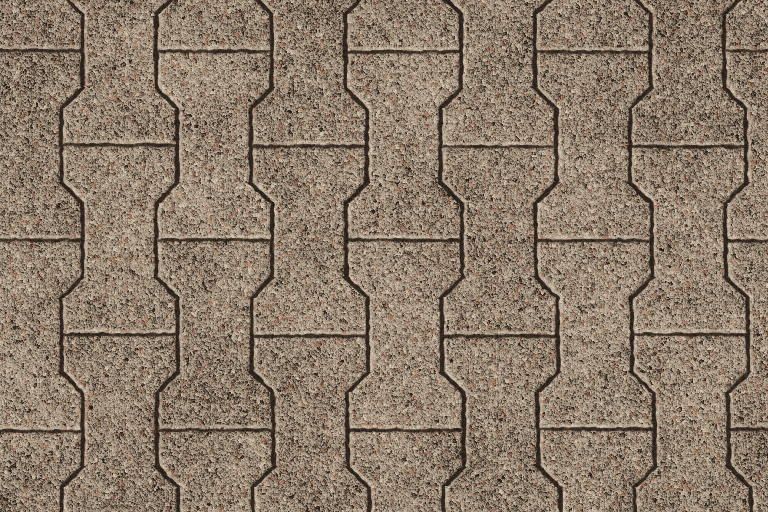
Write a WebGL 2 fragment shader that draws this texture.

```glsl
#version 300 es
precision highp float;
// Interlocking concrete pavers: columns bounded by zigzag joints, with cross joints
// staggered by half a stone. Bevels are lit from the lower left, and two layers
// of cellular grains give the exposed aggregate. Unit of length: canvas height.
uniform vec2 u_resolution;
out vec4 fragColor;

const vec2 LIGHT = vec2(-0.75, -0.66);     // direction towards the sun
const float COLUMN = 0.185;                // column pitch
const float FIRST_COLUMN = 0.1425;         // position of column joint 0
const float STONE = 0.370;                 // stone length
const float FIRST_ROW = 0.902;             // cross joint of the odd columns
const float BULGE = 0.0205;                // sideways swing of the zigzag

const vec3 SHADOW = vec3(0.16, 0.125, 0.10);
const vec3 CONCRETE = vec3(0.62, 0.55, 0.47);
const vec3 HIGHLIGHT = vec3(0.84, 0.78, 0.70);
const vec3 RED_GRAIN = vec3(0.93, 0.80, 0.75);

// Integer hash: three values in 0..1 for a cell and a seed.
vec3 hash3(vec2 cell, float seed) {
    uvec3 v = uvec3(ivec3(vec3(cell, seed))) * 1664525u + 1013904223u;
    v.x += v.y * v.z; v.y += v.z * v.x; v.z += v.x * v.y;
    v ^= v >> 16u;
    v.x += v.y * v.z; v.y += v.z * v.x; v.z += v.x * v.y;
    return vec3(v >> 8u) / 16777216.0;
}

float valueNoise(vec2 p, float seed) {
    vec2 i = floor(p), f = fract(p);
    f = f * f * (3.0 - 2.0 * f);
    float low = mix(hash3(i, seed).x, hash3(i + vec2(1, 0), seed).x, f.x);
    float high = mix(hash3(i + vec2(0, 1), seed).x, hash3(i + vec2(1, 1), seed).x, f.x);
    return mix(low, high, f.y);
}

// Nearest grain: its three random values, and its slope towards the light.
vec4 grains(vec2 p, float seed) {
    vec2 base = floor(p);
    float nearest = 9.0;
    vec4 grain = vec4(0.0);
    for (int y = -1; y <= 1; y++)
    for (int x = -1; x <= 1; x++) {
        vec2 cell = base + vec2(x, y);
        vec2 d = p - cell - hash3(cell, seed).xy;
        if (dot(d, d) < nearest) {
            nearest = dot(d, d);
            grain = vec4(hash3(cell, seed + 1.0), dot(d, LIGHT));
        }
    }
    return grain;
}

// Trapezoid wave with 45 degree flanks: offset and slope.
vec2 zigzag(float y, float period, float swing) {
    float phase = fract(y / period) - 0.5;
    float d = (abs(phase) - 0.25) * period;
    return vec2(clamp(d, -swing, swing), abs(d) < swing ? sign(phase) : 0.0);
}

// Joint at signed distance s with normal n: groove mask, lit rim, shaded rim.
vec3 joint(float s, vec2 n, float halfWidth, float soft) {
    float facing = -dot(n, LIGHT);
    float groove = 1.0 - smoothstep(halfWidth - soft, halfWidth + soft, abs(s + 0.003 * facing));
    float lit = smoothstep(0.0, 0.002, s) * (1.0 - smoothstep(0.0055, 0.0095, s));
    float shade = smoothstep(-0.011, -0.004, s) * (1.0 - smoothstep(-0.002, 0.0, s));
    return vec3(groove, lit * (0.35 + 0.65 * max(facing, 0.0)), shade);
}

vec3 toneToColor(float t) {
    t = clamp(t, 0.0, 1.0);
    return t < 0.5 ? mix(SHADOW, CONCRETE, 2.0 * t) : mix(CONCRETE, HIGHLIGHT, 2.0 * t - 1.0);
}

void main() {
    vec2 p = gl_FragCoord.xy / u_resolution.y;
    float soft = max(0.7 / u_resolution.y, 0.0016);

    // Slight lens drift, and crumbled edges
    vec2 q = p;
    q.x -= 0.008 * p.x * (1.0 - p.y) * (1.0 - p.y);
    q += 0.0035 * (vec2(valueNoise(p * 100.0, 1.0), valueNoise(p * 100.0, 2.0)) - 0.5);

    // Nearest column joint; neighbours swing in opposite directions
    float line = round((q.x - FIRST_COLUMN) / COLUMN);
    float side = mod(line, 2.0) < 0.5 ? 1.0 : -1.0;
    vec2 wave = side * zigzag(q.y - FIRST_ROW, STONE, BULGE);
    float dx = q.x - FIRST_COLUMN - line * COLUMN - wave.x;
    vec2 normal = normalize(vec2(1.0, -wave.y));

    // Cross joint and identity of the stone
    float column = dx < 0.0 ? line - 1.0 : line;
    float along = q.y - FIRST_ROW + (mod(column, 2.0) < 0.5 ? 0.5 * STONE : 0.0);
    float row = round(along / STONE);
    float dy = along - row * STONE - 0.004 * (hash3(vec2(column, row), 3.0).x - 0.5);
    vec3 stoneRandom = hash3(vec2(column, dy < 0.0 ? row - 1.0 : row), 4.0);

    float wear = valueNoise(p * 45.0, 5.0);
    vec3 upright = joint(dx * normal.x, normal, 0.0030 + 0.0018 * wear, soft);
    vec3 across = joint(dy, vec2(0.0, 1.0), 0.0022 + 0.0016 * wear, soft);
    float groove = max(upright.x, across.x * (0.72 + 0.28 * wear));
    float lit = max(upright.y, across.y) * (0.75 + 0.4 * wear);
    float shade = max(upright.z, across.z);

    // Exposed aggregate, with a few dark pits, red grains and pale chips
    vec4 coarse = grains(p * 155.0, 10.0);
    vec4 fine = grains(p * 320.0, 20.0);
    float red = step(0.93, coarse.z);
    float grain = 0.24 * (coarse.x - 0.5) + 0.22 * coarse.w + 0.42 * (fine.x - 0.5) + 0.24 * fine.w;
    grain += 0.2 * step(0.955, coarse.y) - 0.24 * step(coarse.y, 0.035) - 0.16 * step(fine.y, 0.04);

    // Stone tone, stains and a gentle falloff to the corners
    vec2 center = p - 0.5 * vec2(u_resolution.x / u_resolution.y, 1.0);
    float stains = valueNoise(p * 8.0, 6.0) + 0.8 * valueNoise(p * 32.0, 7.0) - 0.9;
    float tone = 0.515 + 0.07 * (stoneRandom.x - 0.5) + 0.13 * stains;
    tone += grain * (1.0 - 0.4 * max(lit, shade)) - 0.08 * dot(center, center);
    tone += 0.3 * lit - 0.16 * shade;

    vec3 color = toneToColor(tone);
    color *= mix(vec3(1.0), RED_GRAIN, red);
    color = mix(color, SHADOW * (0.8 + 0.5 * fine.x), 0.95 * groove);
    fragColor = vec4(color, 1.0);
}
```
